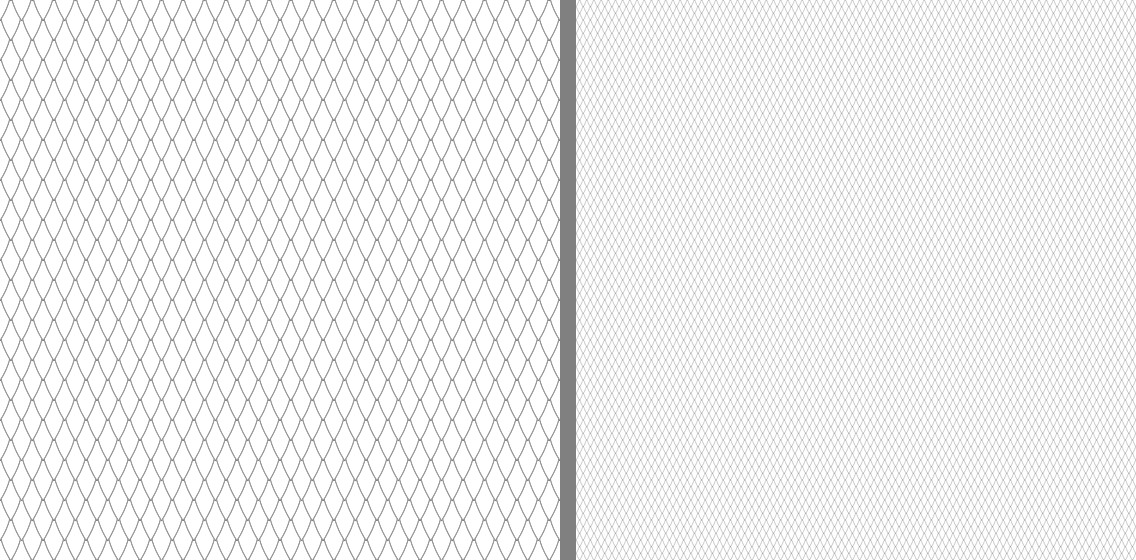
Left, the tile; right, the same tile 3 across and 3 down.
Give the GLSL for this pattern, as a Shadertoy shader.

```glsl
const vec2  REPEATS    = vec2(26.0, 28.0);  // scales across, staggered rows down (even)
const float LINE_WIDTH = 0.0012;            // in canvas units
const float KNOT_WIDTH = 0.0015;
const float SOFTNESS   = 1.3;               // edge filter, in output samples
const float TIP_HALF   = 0.02;              // half width of a scale at its tip, in columns
const float TOP_HALF   = 0.44;              // half width where it slips under the row above
const float BULGE      = 0.4;               // outward curve of the sides
const vec2  KNOT_END   = vec2(0.06, 0.01);  // end of the small chevron under each tip
const vec2  KNOT_TIP   = vec2(0.0, -0.025);
const vec3  PAPER      = vec3(1.0);
const vec3  INK        = vec3(0.24);

// Horizontal offset from the nearest tip; alternate rows shift by half a column
float tipOffset(float x, float row) {
    float shift = 0.5 * (1.0 - mod(row, 2.0));
    return fract(x - shift + 0.5) - 0.5;
}

float segmentDistance(vec2 p, vec2 a, vec2 b) {
    vec2 ab = b - a;
    return length(p - a - ab * clamp(dot(p - a, ab) / dot(ab, ab), 0.0, 1.0));
}

// Distance to the curved sides rising from the tips of one row
float sideDistance(vec2 q) {
    float row = floor(q.y);
    float y = q.y - row;
    float span = TOP_HALF - TIP_HALF;
    float halfWidth = TIP_HALF + span * mix(y, y * (2.0 - y), BULGE);
    float slope = span * (1.0 + BULGE * (1.0 - 2.0 * y));
    float offset = abs(tipOffset(q.x, row)) - halfWidth;
    return abs(offset) / length(REPEATS * vec2(1.0, slope));
}

// Distance to the small chevron at each tip
float knotDistance(vec2 q) {
    float row = floor(q.y + 0.5);
    vec2 local = vec2(abs(tipOffset(q.x, row)), q.y - row);
    return segmentDistance(local / REPEATS, KNOT_TIP / REPEATS, KNOT_END / REPEATS);
}

// Box-filtered stroke, keeping its weight when thinner than a sample
float stroke(float d, float width, float blur) {
    float outer = clamp((0.5 * width - d) / blur + 0.5, 0.0, 1.0);
    float inner = clamp((-0.5 * width - d) / blur + 0.5, 0.0, 1.0);
    return outer - inner;
}

void mainImage(out vec4 fragColor, in vec2 fragCoord) {
    vec2 q = fragCoord / iResolution.xy * REPEATS;
    float blur = SOFTNESS / min(iResolution.x, iResolution.y);

    float sides = stroke(sideDistance(q), LINE_WIDTH, blur);
    float knots = stroke(knotDistance(q), KNOT_WIDTH, blur);

    fragColor = vec4(mix(PAPER, INK, max(sides, knots)), 1.0);
}
```
